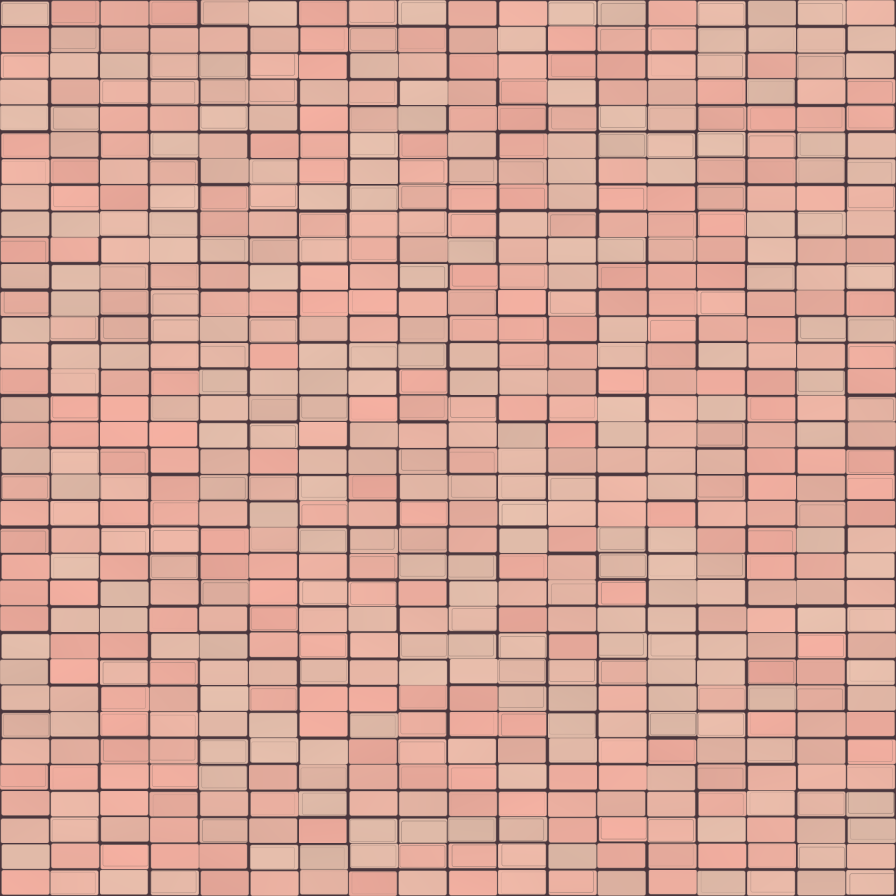
This texture is drawn by a WebGL 1 fragment shader. Its source:

```glsl
precision highp float;
// Stacked grid of pink and sand tiles with thin, uneven dark joints.

uniform vec2 u_resolution;

const vec2 TILE_COUNT = vec2(18.0, 34.0);   // repeats across and down

// Lengths are fractions of the canvas
const float HALF_JOINT = 0.0012;
const float MAX_SHIFT = 0.0011;     // how far a tile slips in its cell
const float CORNER_RADIUS = 0.0022;
const float EDGE_SOFTNESS = 0.0008;
const float JOINT_DEPTH = 0.0014;   // distance from tile to darkest grout
const float WEAR_INSET = 0.0014;
const float WEAR_WIDTH = 0.0011;

const float WEAR_STRENGTH = 0.45;
const float BRIGHTNESS_RANGE = 0.075;
const float SHADE_SLOPE = 0.03;     // shading across one tile

const vec3 ROSE = vec3(0.925, 0.665, 0.610);
const vec3 SAND = vec3(0.875, 0.730, 0.660);
const vec3 JOINT_RIM = vec3(0.53, 0.44, 0.41);
const vec3 JOINT_CORE = vec3(0.29, 0.21, 0.24);

float hash(vec2 p) {
  vec3 q = fract(vec3(p.xyx) * 0.1031);
  q += dot(q, q.yzx + 33.33);
  return fract((q.x + q.y) * q.z);
}

vec2 hash2(vec2 p) {
  return vec2(hash(p + 17.3), hash(p + 61.7));
}

// Signed distance to a rounded box, negative inside
float roundedBox(vec2 p, vec2 halfSize, float radius) {
  vec2 q = abs(p) - halfSize + radius;
  return length(max(q, 0.0)) + min(max(q.x, q.y), 0.0) - radius;
}

vec3 tileColor(vec2 cell, vec2 local) {
  vec3 color = mix(ROSE, SAND, smoothstep(0.0, 1.0, hash(cell + 5.1)));
  float brightness = 1.0 + BRIGHTNESS_RANGE * (hash(cell + 29.4) - 0.5);
  vec2 slope = SHADE_SLOPE * (hash2(cell + 83.0) - 0.5);
  return color * (brightness + dot(slope, local));
}

void main() {
  vec2 uv = gl_FragCoord.xy / u_resolution;
  float pixel = 1.0 / min(u_resolution.x, u_resolution.y);
  float soft = max(0.7 * pixel, EDGE_SOFTNESS);

  // Position relative to the cell centre
  vec2 cell = floor(uv * TILE_COUNT);
  vec2 local = fract(uv * TILE_COUNT) - 0.5;
  vec2 p = local / TILE_COUNT;
  vec2 halfSize = 0.5 / TILE_COUNT - HALF_JOINT;

  // Slipped tile: narrows one joint and widens the opposite one
  vec2 shift = MAX_SHIFT * (2.0 * hash2(cell) - 1.0);
  float tile = roundedBox(p - shift, halfSize, CORNER_RADIUS);

  // Faint worn line just inside some of the edges
  vec2 wearShift = 2.0 * MAX_SHIFT * (2.0 * hash2(cell + 120.0) - 1.0);
  float worn = abs(roundedBox(p - wearShift, halfSize - WEAR_INSET, CORNER_RADIUS));
  float wear = 1.0 - smoothstep(0.0, max(WEAR_WIDTH, pixel), worn);
  wear *= WEAR_STRENGTH * smoothstep(0.35, 1.0, hash(cell + 47.0));

  // Grout darkens away from the tile, most of all at the crossings
  float depth = smoothstep(-0.3 * JOINT_DEPTH, JOINT_DEPTH, tile);
  vec3 joint = mix(JOINT_RIM, JOINT_CORE, depth);

  vec3 color = mix(tileColor(cell, local), JOINT_RIM, wear);
  color = mix(color, joint, smoothstep(-soft, soft, tile));
  gl_FragColor = vec4(color, 1.0);
}
```
